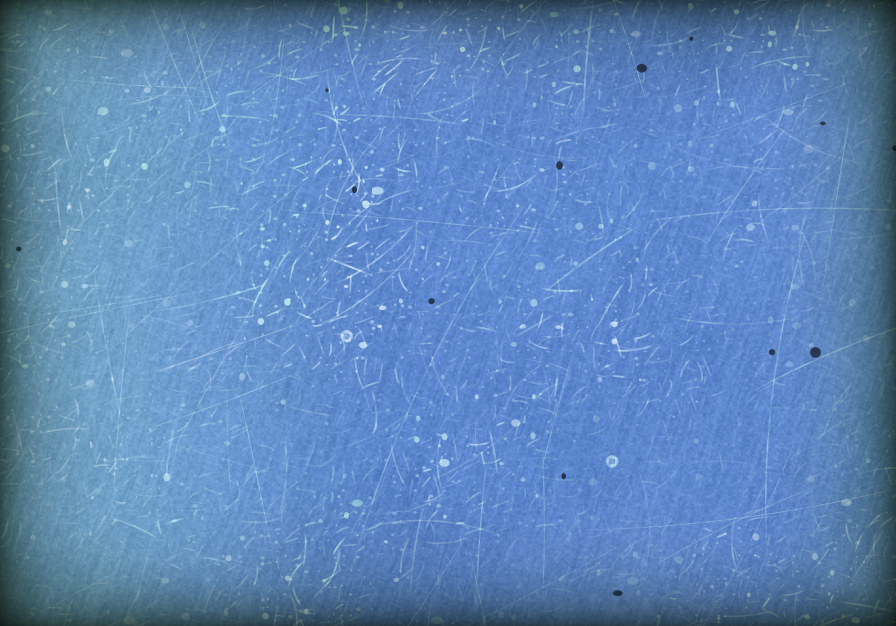
Reproduce this texture procedurally as a WebGL 1 fragment shader.

```glsl
precision highp float;
// Worn blue metal plate: dense pale scratches, specks, pits and dark, uneven edges.
uniform vec2 u_resolution;

vec2 hash2(vec2 p) {
  vec3 q = fract(p.xyx * vec3(0.1031, 0.1030, 0.0973));
  q += dot(q, q.yzx + 33.33);
  return fract((q.xx + q.yz) * q.zy);
}

float noise(vec2 p) {
  vec2 i = floor(p), f = fract(p);
  f = f * f * (3.0 - 2.0 * f);
  float low = mix(hash2(i).x, hash2(i + vec2(1, 0)).x, f.x);
  float high = mix(hash2(i + vec2(0, 1)).x, hash2(i + 1.0).x, f.x);
  return mix(low, high, f.y);
}

float fbm(vec2 p) {
  return 0.5 * noise(p) + 0.3 * noise(p * 2.1 + 7.0) + 0.2 * noise(p * 4.7 + 19.0);
}

vec2 turn(vec2 p, float angle) {
  float c = cos(angle), s = sin(angle);
  return vec2(c * p.x + s * p.y, c * p.y - s * p.x);
}

// Mostly steep, with some nearly level strokes
float strokeAngle(vec2 r) {
  return r.x < 0.7 ? 1.15 + (r.y - 0.5) * 1.7 : (r.y - 0.55) * 0.9;
}

// Pixel coverage of a thin, bent, broken line with tapered ends
float stroke(vec2 p, float angle, float reach, float bend, float halfWidth) {
  float px = 1.0 / u_resolution.y;
  vec2 q = turn(p, angle);
  if (abs(q.x) > reach) return 0.0;
  float d = q.y + bend * (q.x * q.x - 0.3 * reach * reach);
  float cover = min(d + 0.5 * px, halfWidth) - max(d - 0.5 * px, -halfWidth);
  if (cover <= 0.0) return 0.0;
  float broken = 0.35 + 0.85 * noise(vec2(q.x * 75.0, angle * 40.0));
  return min(cover / px, 1.0) * broken * (1.0 - smoothstep(0.5, 1.0, abs(q.x) / reach));
}

// One random scratch per grid cell, gathered from the neighbours
float scratchLayer(vec2 p, float scale, float seed) {
  float sum = 0.0;
  vec2 home = floor(p * scale);
  for (int j = -1; j <= 1; j++) {
    for (int i = -1; i <= 1; i++) {
      vec2 cell = home + vec2(i, j);
      vec2 place = hash2(cell + seed);
      vec2 aim = hash2(cell + seed + 31.7);
      vec2 form = hash2(cell + seed + 67.3);
      float reach = mix(0.25, 0.95, form.x) / scale;
      float bend = (place.x - 0.5) * 0.45 / reach;
      float line = stroke(p - (cell + place) / scale, strokeAngle(aim), reach, bend,
                          mix(0.0006, 0.0015, form.y));
      sum += line * (0.25 + 0.9 * form.y * form.y);
    }
  }
  return sum;
}

float longScratches(vec2 p, float aspect) {
  float sum = 0.0;
  for (int i = 0; i < 42; i++) {
    vec2 k = vec2(float(i) * 3.0 + 5.0, 11.0);
    vec2 place = hash2(k), aim = hash2(k + 40.3), form = hash2(k + 83.1);
    float line = stroke(p - place * vec2(aspect, 1.0), strokeAngle(aim),
                        mix(0.12, 0.42, form.x * form.x), (form.y - 0.5) * 0.7,
                        mix(0.0006, 0.0012, form.y));
    sum += line * mix(0.4, 0.85, aim.y);
  }
  return sum;
}

// Round flecks; only some cells hold one
float specks(vec2 p, float scale, float share, float seed) {
  vec2 cell = floor(p * scale);
  vec2 r = hash2(cell + seed), s = hash2(cell + seed + 23.9);
  vec2 d = p - (cell + 0.25 + 0.5 * r) / scale;
  d.x *= mix(0.6, 1.4, r.y);
  float radius = mix(0.06, 0.2, s.y * s.y) / scale, px = 1.0 / u_resolution.y;
  return step(s.x, share) * (1.0 - smoothstep(radius - 0.5 * px, radius + px, length(d)));
}

void main() {
  vec2 p = gl_FragCoord.xy / u_resolution.y;
  float aspect = u_resolution.x / u_resolution.y, px = 1.0 / u_resolution.y;

  // Blue ground, turning teal to the left and slightly to the right
  float cloud = fbm(p * 3.0 + 4.0);
  float teal = 1.0 - smoothstep(0.08, 0.62, p.x + 0.25 * (cloud - 0.5));
  teal = max(teal, 0.5 * smoothstep(aspect - 0.22, aspect, p.x));
  vec3 color = mix(vec3(0.375, 0.54, 0.82), vec3(0.45, 0.65, 0.80), teal);
  color += 0.09 * (cloud - 0.5);

  // Fine grain and hairline brushing
  float grain = noise(p * 330.0) + 0.6 * noise(p * 150.0 + 9.0) - 0.8;
  float hair = noise(turn(p, 1.25) * vec2(14.0, 270.0));
  color += 0.065 * grain + 0.05 * (hair - 0.5);

  // Wear is strongest above the middle
  float wear = 0.35 + 0.9 * smoothstep(0.3, 0.7, fbm(p * 4.0 + 31.0));
  wear += 0.45 * exp(-5.0 * dot(p - vec2(0.68, 0.77), p - vec2(0.68, 0.77)));
  float marks = 0.65 * longScratches(p, aspect);
  marks += wear * (0.55 * scratchLayer(p, 7.0, 3.0) + 0.5 * scratchLayer(p, 17.0, 51.0)
                   + 0.55 * scratchLayer(p, 42.0, 97.0));
  marks += wear * (0.6 * specks(p, 32.0, 0.18, 13.0) + 0.4 * specks(p, 85.0, 0.22, 71.0));

  // Two small ringed pits
  for (int i = 0; i < 2; i++) {
    vec2 d = p - vec2(0.554, 0.463) - float(i) * vec2(0.424, -0.2);
    float ring = abs(length(d) - 0.0075);
    marks += (1.0 - smoothstep(0.001, 0.002 + px, ring)) * (0.4 + 0.5 * noise(d * 220.0 + 50.0));
    marks += 0.35 * (1.0 - smoothstep(0.005, 0.008, length(d))) * noise(p * 260.0);
  }
  vec3 pale = mix(vec3(0.66, 0.90, 0.90), vec3(0.84, 0.90, 1.0), noise(p * 9.0 + 60.0));
  color = mix(color, pale, min(marks, 0.95));
  color *= 1.0 - 0.6 * specks(p, 24.0, 0.025, 143.0);

  // Dark teal border with a ragged falloff
  vec2 inset = min(p, vec2(aspect, 1.0) - p);
  vec2 fade = 1.0 - 0.6 * exp(-inset / (0.038 + 0.03 * fbm(p * 6.0 + 80.0)));
  color *= pow(vec3(fade.x * fade.y), vec3(1.0, 0.92, 1.12));
  gl_FragColor = vec4(clamp(color, 0.0, 1.0), 1.0);
}
```
